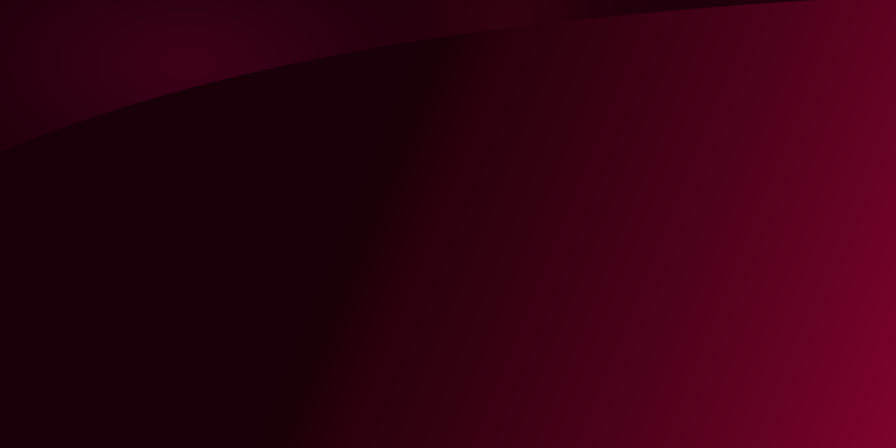
A Shadertoy shader for this background:

```glsl
// A dark wine backdrop: a tilted crimson gradient that brightens to the lower
// right, under a long curved rim. Above the rim lies a faintly glowing wedge.
// Built from colour ramps along one axis, an exponential curve and soft glows.

// Tilted gradient; lengths are in canvas heights
const vec2  RAMP_AXIS   = vec2(0.927, -0.377);
const float RAMP_START  = 0.46;
const float RAMP_DIP    = 0.60;
const float RAMP_KNEE   = 0.73;
const float RAMP_END    = 1.854;
const float RAMP_LINEAR = 0.715;  // linear share of the bright section
const vec3  NIGHT   = vec3(0.098, 0.000, 0.035);
const vec3  UMBER   = vec3(0.110, 0.000, 0.026);
const vec3  WINE    = vec3(0.167, 0.002, 0.052);
const vec3  CRIMSON = vec3(0.490, 0.010, 0.172);

// Curved rim
const float RIM_BASE = 0.661;
const float RIM_RISE = 0.399;
const float RIM_RATE = 1.04;

// Wedge above the rim
const vec3 WEDGE      = vec3(0.125, 0.000, 0.042);
const vec3 PLUM_GLOW  = vec3(0.100, 0.000, 0.050);
const vec3 EMBER_GLOW = vec3(0.065, 0.005, 0.015);
const vec2 PLUM_POS   = vec2(0.42, 0.86);
const vec2 PLUM_SIZE  = vec2(0.36, 0.20);
const vec2 EMBER_POS  = vec2(1.14, 0.96);
const vec2 EMBER_SIZE = vec2(0.17, 0.16);

float glow(vec2 p, vec2 center, vec2 size) {
    vec2 d = (p - center) / size;
    return exp(-dot(d, d));
}

vec3 slopeColor(vec2 p) {
    float t = dot(p, RAMP_AXIS);
    vec3 color = mix(NIGHT, UMBER, smoothstep(RAMP_START, RAMP_DIP, t));
    color = mix(color, WINE, smoothstep(RAMP_DIP - 0.04, RAMP_KNEE, t));
    float s = clamp((t - RAMP_KNEE) / (RAMP_END - RAMP_KNEE), 0.0, 1.0);
    return mix(color, CRIMSON, mix(s * s, s, RAMP_LINEAR));
}

vec3 wedgeColor(vec2 p) {
    return WEDGE + PLUM_GLOW * glow(p, PLUM_POS, PLUM_SIZE)
                 + EMBER_GLOW * glow(p, EMBER_POS, EMBER_SIZE);
}

// Approximate signed distance to the rim, positive above it
float rimDistance(vec2 p) {
    float decay = RIM_RISE * exp(-RIM_RATE * p.x);
    float height = RIM_BASE + RIM_RISE - decay;
    return (p.y - height) / length(vec2(1.0, RIM_RATE * decay));
}

void mainImage(out vec4 fragColor, in vec2 fragCoord) {
    // Two units wide, one unit high
    vec2 p = fragCoord / iResolution.xy * vec2(2.0, 1.0);
    float edge = 0.75 / iResolution.y;

    float above = smoothstep(-edge, edge, rimDistance(p));
    fragColor = vec4(mix(slopeColor(p), wedgeColor(p), above), 1.0);
}
```
